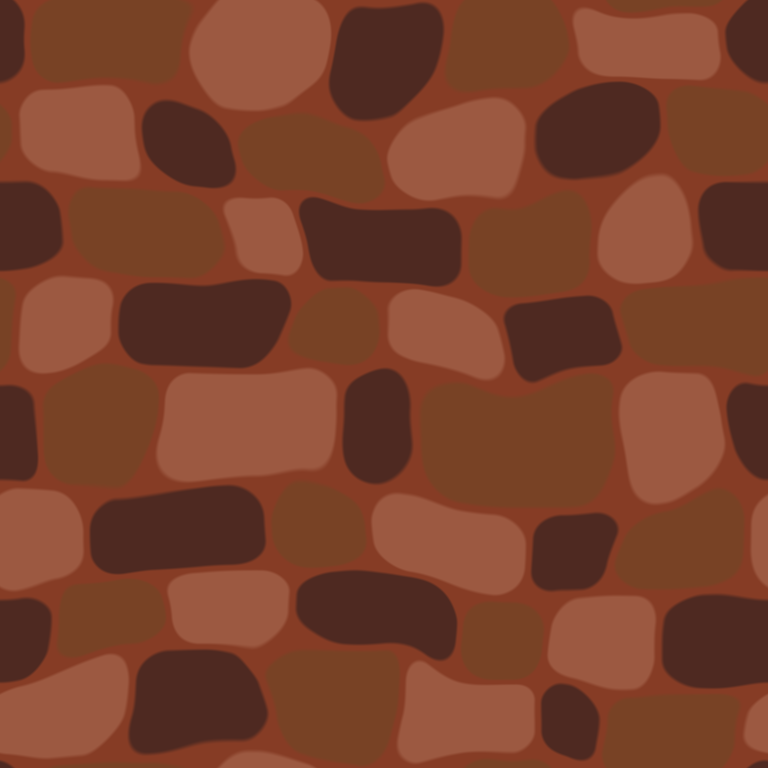
Write a Shadertoy shader that draws this texture.

```glsl
const vec2 GRID = vec2(6.0, 8.0);      // stones across and up the tile
const float SPAN = 8.0;                // canvas size in row heights
const float JOINT_JITTER = 0.52;       // scatter of upright joints, in cells
const float HALF_GAP = 0.04;
const float EDGE_SOFTNESS = 0.024;

const vec3 MORTAR = vec3(0.525, 0.235, 0.145);
const vec3 ROSE = vec3(0.612, 0.349, 0.255);
const vec3 UMBER = vec3(0.306, 0.161, 0.129);
const vec3 OCHRE = vec3(0.471, 0.259, 0.145);

vec2 hash22(vec2 p) {
    vec3 q = fract(vec3(p.xyx) * vec3(0.1031, 0.1030, 0.0973));
    q += dot(q, q.yzx + 33.33);
    return fract((q.xx + q.yz) * q.zy);
}

// Two-channel value noise around zero that wraps after "period" cells
vec2 wrappedNoise(vec2 uv, float period, float seed) {
    vec2 p = uv * period;
    vec2 cell = floor(p), f = fract(p);
    f = f * f * (3.0 - 2.0 * f);
    vec2 a = hash22(mod(cell, period) + seed);
    vec2 b = hash22(mod(cell + vec2(1, 0), period) + seed);
    vec2 c = hash22(mod(cell + vec2(0, 1), period) + seed);
    vec2 d = hash22(mod(cell + vec2(1, 1), period) + seed);
    return mix(mix(a, b, f.x), mix(c, d, f.x), f.y) - 0.5;
}

float stagger(float row) {
    return 0.5 * mod(row, 2.0);
}

// Position of the upright joint left of a stone, in canvas span units
float jointX(vec2 id) {
    float jitter = (hash22(mod(id, GRID) + 7.0).x - 0.5) * JOINT_JITTER;
    return (id.x + stagger(id.y) + jitter) * SPAN / GRID.x;
}

// Column and row of the stone that covers p
vec2 stoneAt(vec2 p) {
    float row = floor(p.y);
    vec2 id = vec2(floor(p.x * GRID.x / SPAN - stagger(row)), row);
    if (p.x < jointX(id)) id.x -= 1.0;
    else if (p.x >= jointX(id + vec2(1, 0))) id.x += 1.0;
    return id;
}

float roundedBox(vec2 p, vec2 halfSize, float radius) {
    vec2 q = abs(p) - halfSize + radius;
    return length(max(q, 0.0)) + min(max(q.x, q.y), 0.0) - radius;
}

// Signed distance to the stone's outline, negative inside
float stoneDistance(vec2 p, vec2 id) {
    float left = jointX(id), right = jointX(id + vec2(1, 0));
    vec2 centre = vec2(0.5 * (left + right), id.y + 0.5);
    vec2 halfSize = vec2(0.5 * (right - left), 0.5) - HALF_GAP;
    float radius = mix(0.23, 0.4, hash22(mod(id, GRID) + 23.0).y);
    radius = min(radius, min(halfSize.x, halfSize.y));
    return roundedBox(p - centre, halfSize, radius);
}

// Three colours dealt so that neighbours differ
vec3 stoneColour(vec2 id) {
    float pick = mod(id.x + 4.0 * stagger(id.y), 3.0);
    return pick < 0.5 ? ROSE : pick < 1.5 ? UMBER : OCHRE;
}

void mainImage(out vec4 fragColor, in vec2 fragCoord) {
    vec2 uv = fragCoord / iResolution.xy;

    // Broad bends tilt the courses, small ones wobble the outlines
    vec2 p = uv * SPAN;
    p += wrappedNoise(uv, 6.0, 51.0) * vec2(0.5, 0.65);
    p += wrappedNoise(uv, 15.0, 83.0) * vec2(0.13, 0.15);

    // Flat stones set in mortar
    vec2 id = stoneAt(p);
    float outline = stoneDistance(p, id);
    float stone = 1.0 - smoothstep(-EDGE_SOFTNESS, EDGE_SOFTNESS, outline);
    fragColor = vec4(mix(MORTAR, stoneColour(id), stone), 1.0);
}
```
